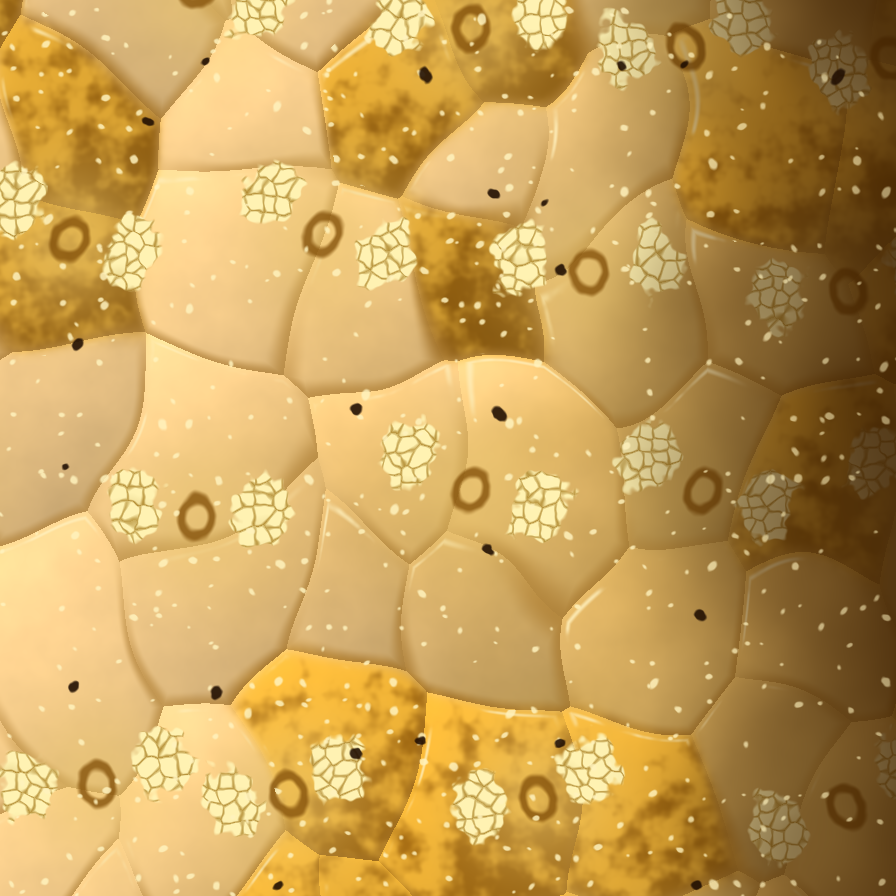
A WebGL 1 fragment shader for this texture:

```glsl
precision highp float;
// Fleshy flower head: smooth peach and orange petals from blended Voronoi cells,
// with staggered florets (a brown ring between two crumbly cream anther clusters),
// pale glints, a few black specks and a shadow falling off to the right.
uniform vec2 u_resolution;

vec2 hash2(vec2 p) {
  return fract(sin(vec2(dot(p, vec2(127.1, 311.7)), dot(p, vec2(269.5, 183.3)))) * 43758.55);
}

float gradientNoise(vec2 p) {
  vec2 i = floor(p), f = fract(p);
  vec2 u = f * f * f * (f * (f * 6.0 - 15.0) + 10.0);
  vec2 e = vec2(0.0, 1.0);
  float a = dot(hash2(i) * 2.0 - 1.0, f);
  float b = dot(hash2(i + e.yx) * 2.0 - 1.0, f - e.yx);
  float c = dot(hash2(i + e) * 2.0 - 1.0, f - e);
  float d = dot(hash2(i + 1.0) * 2.0 - 1.0, f - 1.0);
  return mix(mix(a, b, u.x), mix(c, d, u.x), u.y);
}

float fbm(vec2 p) {
  return gradientNoise(p) + 0.5 * gradientNoise(p * 2.1 + 7.0) + 0.25 * gradientNoise(p * 4.3 + 19.0);
}

// Returns nearest distance and gap to the second; also the offset from the
// nearest centre and a softly blended (orange amount, brightness) per cell.
vec2 cells(vec2 p, out vec2 offset, out vec2 tint) {
  float first = 9.0, second = 9.0, total = 0.0;
  offset = vec2(0.0);
  tint = vec2(0.0);
  for (int y = -1; y <= 1; y++) {
    for (int x = -1; x <= 1; x++) {
      vec2 cell = floor(p) + vec2(x, y);
      vec2 away = p - cell - 0.1 - 0.8 * hash2(cell);
      float d = length(away);
      vec2 h = hash2(cell + 41.0);
      float weight = exp(-28.0 * d);
      tint += weight * vec2(step(0.70, h.x), h.y);
      total += weight;
      if (d < first) { second = first; first = d; offset = away; }
      else second = min(second, d);
    }
  }
  tint /= total;
  return vec2(first, second - first);
}

// Scattered irregular grains, one possible per grid cell.
float specks(vec2 uv, float scale, float chance, float radius) {
  vec2 p = uv * scale, cell = floor(p);
  vec2 h = hash2(cell + scale), k = hash2(cell + scale + 63.0);
  vec2 d = (p - cell - 0.3 - 0.4 * h) / scale;
  d += 0.35 * radius * gradientNoise(uv * 150.0);
  d = vec2(d.x + d.y * (k.y - 0.5), d.y * (0.7 + 0.7 * h.y));
  float size = radius * (0.5 + 0.7 * h.x);
  return step(k.x, chance) * smoothstep(size + 0.0015, size - 0.0015, length(d));
}

// Accumulates floret layers: x anther clusters, y ring, z soft halo.
vec3 florets(vec2 uv) {
  vec3 layers = vec3(0.0);
  float ragged = 0.024 * gradientNoise(uv * 38.0) + 0.012 * gradientNoise(uv * 90.0);
  for (int y = -1; y <= 1; y++) {
    for (int x = -1; x <= 1; x++) {
      vec2 cell = floor(uv * 3.6) + vec2(x, y);
      vec2 h = hash2(cell + 5.0);
      vec2 centre = cell + 0.5 + 0.35 * (h - 0.5) + vec2(0.5 * mod(cell.y, 2.0) - 0.25, 0.0);
      vec2 d = uv - centre / 3.6;
      float angle = (h.y - 0.5) * 1.1;
      d = mat2(cos(angle), sin(angle), -sin(angle), cos(angle)) * d;
      vec2 side = vec2(abs(d.x) - 0.058 - 0.022 * h.x, d.y - 0.012);
      float cluster = length(side * vec2(1.15, 0.9)) - 0.035 + ragged;
      float ring = abs(length(d * vec2(1.25, 1.0)) - 0.021 + 0.2 * ragged);
      layers = max(layers, vec3(smoothstep(0.003, -0.003, cluster),
                                smoothstep(0.009, 0.002, ring), exp(-130.0 * dot(d, d))));
    }
  }
  return layers;
}

void main() {
  vec2 uv = gl_FragCoord.xy / u_resolution;
  float broad = fbm(uv * 3.0), grain = fbm(uv * 26.0);

  // Petals
  vec2 warp = vec2(gradientNoise(uv * 5.0), gradientNoise(uv * 5.0 + 31.0));
  vec2 offset, tint;
  vec2 petal = cells(uv * vec2(6.2, 5.2) + 0.45 * warp, offset, tint);
  float facing = dot(offset, vec2(-0.5, 0.85));
  float side = uv.x * 0.8 + (1.0 - uv.y) * 0.3 + 0.25 * broad;
  vec3 peach = mix(vec3(0.96, 0.80, 0.55), vec3(0.81, 0.65, 0.35), smoothstep(0.25, 0.85, side));
  vec3 orange = mix(vec3(0.62, 0.40, 0.06), vec3(0.90, 0.67, 0.20), smoothstep(-0.5, 0.3, grain + 0.6 * facing));
  vec3 color = mix(peach, orange, tint.x);
  color *= 0.93 + 0.12 * tint.y + 0.16 * facing + 0.03 * grain;
  float crease = smoothstep(0.16, 0.0, petal.y) * smoothstep(0.25, -0.3, facing);
  color = mix(color, vec3(0.62, 0.42, 0.12), 0.5 * crease);

  // Wet highlights along upper petal rims
  float rim = smoothstep(0.035, 0.0, abs(petal.y - 0.07)) * smoothstep(0.1, 0.4, facing);
  rim *= smoothstep(0.0, 0.25, gradientNoise(uv * 11.0 + 3.0) + 0.3 * grain);
  color = mix(color, vec3(1.0, 0.94, 0.74), 0.8 * rim);

  // Florets
  vec3 floret = florets(uv);
  color = mix(color, vec3(0.90, 0.76, 0.42), 0.55 * floret.z);
  color = mix(color, vec3(0.52, 0.32, 0.04), 0.8 * floret.y);
  vec2 lumpOffset, lumpTint;
  vec2 lump = cells(uv * 58.0 + 1.2 * warp + 0.5 * grain, lumpOffset, lumpTint);
  float relief = smoothstep(0.0, 0.3, lump.y) * (0.75 + 0.25 * lumpTint.y) + 0.25 * lumpOffset.y;
  vec3 anther = mix(vec3(0.70, 0.55, 0.20), vec3(1.0, 0.95, 0.70), clamp(relief + 0.25, 0.0, 1.0));
  color = mix(color, anther, floret.x);

  // Shadowed right flank, deepest at the top
  float shadow = smoothstep(0.66, 1.08, uv.x + 0.05 * uv.y + 0.10 * broad);
  color = mix(color, vec3(0.22, 0.11, 0.0), 0.85 * shadow);

  // Glints and dark specks
  float glint = max(specks(uv, 31.0, 0.22 + 0.25 * tint.x, 0.0042), specks(uv + 0.37, 47.0, 0.16, 0.0028));
  color = mix(color, vec3(1.0, 0.95, 0.74), 0.85 * glint * (1.0 - 0.4 * shadow));
  color = mix(color, vec3(0.13, 0.06, 0.01), 0.9 * specks(uv + 0.11, 13.0, 0.08, 0.0065));
  gl_FragColor = vec4(clamp(color, 0.0, 1.0), 1.0);
}
```
